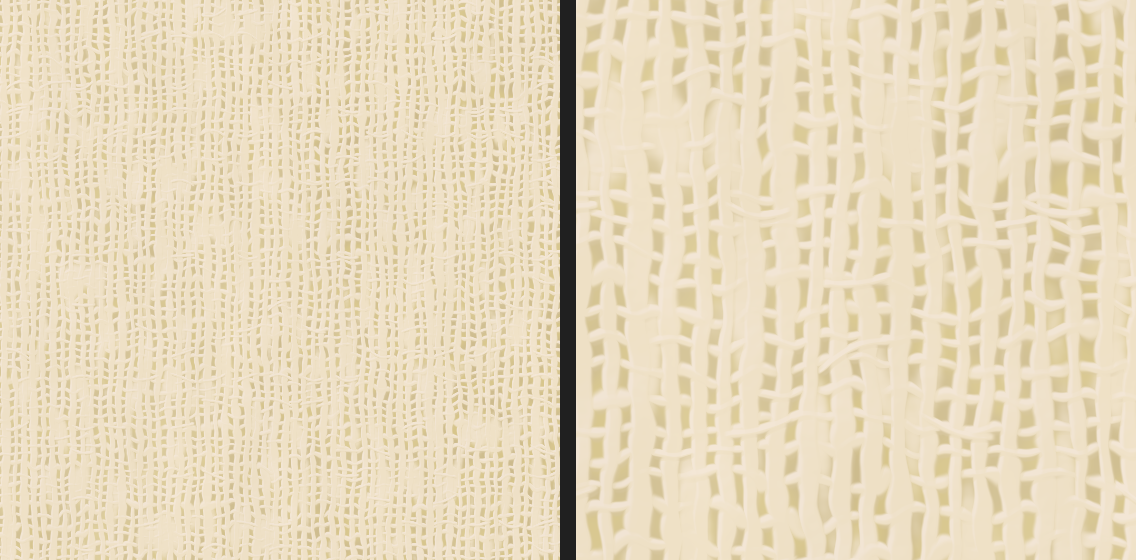
Left, the full canvas; right, a detail of the centre.
A WebGL 1 fragment shader for this texture:

```glsl
precision highp float;

uniform vec2 u_resolution;

float hash(vec2 p) {
  return fract(sin(dot(p, vec2(127.1, 311.7))) * 4375.85);
}

vec2 gradient(vec2 cell) {
  float angle = 6.28318 * hash(cell);
  return vec2(cos(angle), sin(angle));
}

float gradientNoise(vec2 p) {
  vec2 i = floor(p);
  vec2 f = fract(p);
  vec2 u = f * f * f * (f * (f * 6.0 - 15.0) + 10.0);
  float a = dot(gradient(i), f);
  float b = dot(gradient(i + vec2(1.0, 0.0)), f - vec2(1.0, 0.0));
  float c = dot(gradient(i + vec2(0.0, 1.0)), f - vec2(0.0, 1.0));
  float d = dot(gradient(i + vec2(1.0, 1.0)), f - vec2(1.0, 1.0));
  return mix(mix(a, b, u.x), mix(c, d, u.x), u.y);
}

// One short slanted fibre in some cells of a coarse grid
float strayFibre(vec2 p) {
  vec2 q = p * vec2(17.0, 23.0);
  vec2 cell = floor(q);
  vec2 d = fract(q) - 0.5;
  float tilt = 1.6 * (hash(cell + 3.7) - 0.5);
  float bend = 0.3 * (hash(cell + 8.1) - 0.5);
  float across = abs(d.y - tilt * d.x * 0.7 - bend * cos(5.0 * d.x));
  float ends = 1.0 - smoothstep(0.28, 0.46, abs(d.x));
  return step(0.68, hash(cell)) * ends * (1.0 - smoothstep(0.02, 0.10, across));
}

// Relief of the cloth: 0 in the gaps, about 1 on the threads
float weaveHeight(vec2 p) {
  float x = p.x * 58.0 + 0.55 * gradientNoise(p * vec2(24.0, 9.0))
          + 0.22 * gradientNoise(p * vec2(50.0, 45.0) + 7.0);
  float y = p.y * 57.0 + 1.1 * gradientNoise(p * vec2(9.0, 14.0) + 31.0)
          + 0.65 * gradientNoise(p * vec2(42.0, 30.0) + 13.0);
  float column = floor(x);
  float row = floor(y);

  // Broad upright threads of uneven width
  float halfWidth = mix(0.24, 0.39, hash(vec2(column, 5.0)))
                  + 0.10 * gradientNoise(vec2(column * 3.3 + 0.5, p.y * 26.0));
  float warp = 1.0 - smoothstep(halfWidth - 0.14, halfWidth + 0.12, abs(fract(x) - 0.5));

  // Thin cross threads passing over and under
  float weft = 1.0 - smoothstep(0.06, 0.32, abs(fract(y) - 0.5));
  float over = 0.80 + 0.22 * sin(3.14159 * (x + row));
  over *= 0.90 + 0.45 * gradientNoise(p * vec2(35.0, 57.0) + 19.0);

  // Patches where the gaps are matted with fluff
  float fluff = 0.60 * smoothstep(-0.05, 0.40, gradientNoise(p * vec2(36.0, 11.0) + 43.0));
  float height = max(max(warp * 0.82, weft * over), fluff);
  height = max(height, 1.08 * strayFibre(p));
  return height + 0.07 * gradientNoise(p * 150.0);
}

void main() {
  vec2 p = gl_FragCoord.xy / u_resolution.y;
  float height = weaveHeight(p);

  // Light from the upper left
  float slope = height - weaveHeight(p + vec2(-0.0014, 0.0024));
  float lit = smoothstep(-0.10, 0.38, slope + 0.25 * gradientNoise(p * 22.0));
  float shadow = smoothstep(0.10, 0.75, -slope);

  vec3 cream = vec3(0.935, 0.880, 0.775);
  vec3 pale = vec3(0.950, 0.900, 0.835);
  vec3 straw = vec3(0.910, 0.860, 0.710);
  vec3 shade = vec3(0.850, 0.785, 0.640);
  vec3 sand = vec3(0.800, 0.730, 0.550);
  vec3 ochre = vec3(0.840, 0.770, 0.540);

  // Gaps grow deeper and yellower to the right
  float depth = clamp(0.68 + 0.28 * p.x + 0.35 * gradientNoise(p * vec2(9.0, 3.0)), 0.0, 1.0);
  float yellow = smoothstep(-0.25, 0.30, gradientNoise(p * 30.0 + 5.0) + 0.2 * (p.x - 0.5));
  vec3 gap = mix(straw, mix(sand, ochre, yellow), depth);

  vec3 thread = mix(cream, pale, lit);
  vec3 color = mix(gap, thread, smoothstep(0.04, 0.62, height));
  color = mix(color, shade, 0.75 * shadow * depth);
  color += 0.012 * gradientNoise(p * vec2(14.0, 4.0) + 61.0);
  gl_FragColor = vec4(color, 1.0);
}
```
